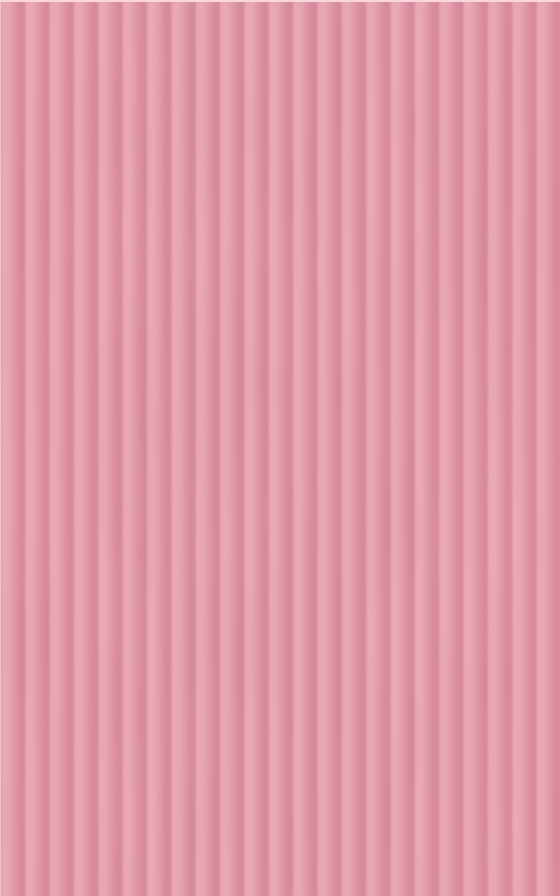
Give the GLSL for this pattern, as a Shadertoy shader.

```glsl
// Pink corrugated sheet: 23 soft vertical flutes with a pale rim at the top and left.

vec2 hashGradient(vec2 cell) {
    float angle = 6.2832 * fract(sin(dot(cell, vec2(127.1, 311.7))) * 43758.5);
    return vec2(cos(angle), sin(angle));
}

float gradientNoise(vec2 p) {
    vec2 cell = floor(p), f = fract(p);
    vec2 blend = f * f * f * (f * (f * 6.0 - 15.0) + 10.0);
    float a = dot(hashGradient(cell), f);
    float b = dot(hashGradient(cell + vec2(1, 0)), f - vec2(1, 0));
    float c = dot(hashGradient(cell + vec2(0, 1)), f - vec2(0, 1));
    float d = dot(hashGradient(cell + vec2(1, 1)), f - vec2(1, 1));
    return mix(mix(a, b, blend.x), mix(c, d, blend.x), blend.y);
}

// Brightness across one flute: quick rise out of the groove, long fall back.
float fluteLight(float phase) {
    return smoothstep(0.0, 0.2, phase) * (1.0 - smoothstep(0.28, 1.0, phase));
}

void mainImage(out vec4 fragColor, in vec2 fragCoord) {
    vec2 uv = fragCoord / iResolution.xy;

    // Repeating flutes
    float light = fluteLight(fract(uv.x * 23.0 + 0.06));
    vec3 color = mix(vec3(0.84, 0.54, 0.61), vec3(0.915, 0.655, 0.705), light);

    // Faint uneven tone along the sheet
    color += 0.008 * gradientNoise(uv * vec2(23.0, 6.0));
    color += 0.006 * gradientNoise(uv * vec2(4.0, 5.0) + 17.0);

    // Pale rim
    vec2 pixel = 1.0 / iResolution.xy;
    float topRim = smoothstep(-0.5, 0.5, (uv.y - 0.9978) / pixel.y);
    float leftRim = smoothstep(-0.5, 0.5, (0.0022 - uv.x) / pixel.x);
    color = mix(color, vec3(0.97, 0.84, 0.87), max(topRim, leftRim * 0.7));

    fragColor = vec4(color, 1.0);
}
```
